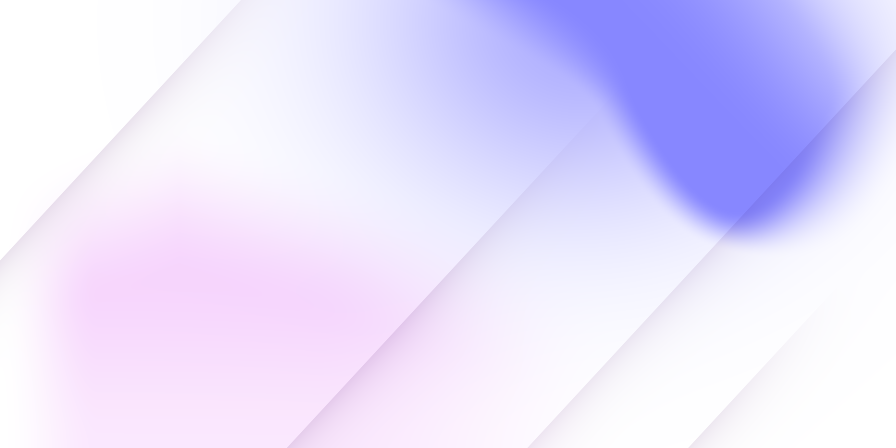
A WebGL 2 fragment shader for this background:

```glsl
#version 300 es
precision highp float;
// Soft blue and pink glows on white, crossed by slanted folds with faint shadows.
uniform vec2 u_resolution;
out vec4 fragColor;

const vec3 BLUE = vec3(0.53, 0.53, 1.0);
const vec3 PINK = vec3(0.967, 0.835, 0.99);
const vec3 SHADOW = vec3(0.86, 0.81, 0.88);

// Wide, elliptical blue haze
float hazeGlow(vec2 p) {
    vec2 q = (p - vec2(1.3, 0.95)) / vec2(0.48, 0.42);
    return 0.68 * exp(-dot(q, q));
}

// Dense blue lobe: a parabola whose top leans to the left
float lobeGlow(vec2 p) {
    float lean = max(p.y - 0.75, 0.0);
    float x = p.x - 1.66 + 2.6 * lean * lean;
    float inside = (p.y - 0.48 - 3.5 * x * x) / sqrt(1.0 + 49.0 * x * x);
    float blur = 0.045 + 0.07 * smoothstep(1.6, 1.95, p.x)
               + 0.1 * smoothstep(0.75, 1.0, p.y);
    float fade = 1.0 - 0.7 * smoothstep(2.35, 2.95, p.x + p.y);
    return smoothstep(-blur, blur, inside) * fade;
}

// Pink cloud with a sloping upper rim
float pinkGlow(vec2 p) {
    float rim = 0.56 - 0.32 * abs(p.x - 0.4);
    float top = 1.0 - smoothstep(-0.18, 0.18, p.y - rim);
    float sides = smoothstep(0.0, 0.22, p.x) * (1.0 - smoothstep(0.7, 1.4, p.x));
    return top * sides * mix(0.55, 1.0, smoothstep(0.0, 0.4, p.y));
}

// Shadow on the right of a slanted edge; fold = offset, strength, fade range in y
float foldShadow(vec2 p, vec4 fold) {
    float d = (p.x - 0.925 * p.y - fold.x) / length(vec2(1.0, 0.925));
    float pixel = 1.0 / u_resolution.y;
    float edge = smoothstep(-0.5 * pixel, 0.5 * pixel, d);
    float fade = 1.0 - smoothstep(fold.z, fold.w, p.y);
    return fold.y * edge * fade * exp(-max(d, 0.0) / 0.04);
}

void main() {
    vec2 p = gl_FragCoord.xy / u_resolution.y;
    p.x *= 2.0 * u_resolution.y / u_resolution.x;

    // Glows
    vec3 color = mix(vec3(1.0), PINK, pinkGlow(p));
    float blue = 1.0 - (1.0 - hazeGlow(p)) * (1.0 - lobeGlow(p));
    color *= mix(vec3(1.0), BLUE, blue);

    // Folds
    vec4 folds[4] = vec4[4](
        vec4(-0.387, 0.6, 0.7, 1.3),
        vec4(0.64, 0.6, 0.3, 0.85),
        vec4(1.177, 0.45, 0.8, 1.3),
        vec4(1.536, 0.5, 0.0, 0.4));
    for (int i = 0; i < 4; i++) {
        color *= mix(vec3(1.0), SHADOW, foldShadow(p, folds[i]));
    }

    fragColor = vec4(color, 1.0);
}
```
